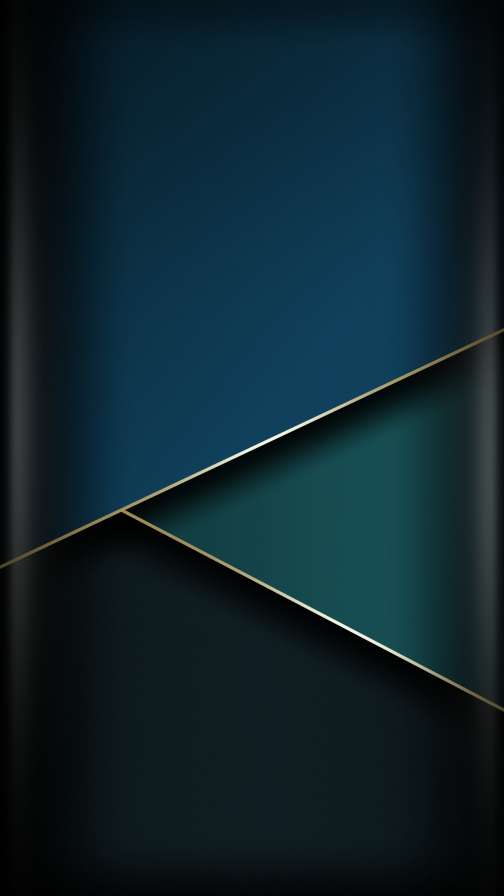
Give the GLSL for this background, as a Shadertoy shader.

```glsl
// Three dark panels (blue, teal, charcoal) divided by two polished gold seams.
// Signed line distances select the panels and cast soft shadows below each seam;
// side fades and lopsided vertical glows make the canvas look like curved glass.

// Layout, in units of the canvas height
const float ASPECT = 0.5625;
const vec2 SEAM_LEFT = vec2(0.0, 0.367);
const vec2 SEAM_RIGHT = vec2(0.5625, 0.632);
const vec2 FORK = vec2(0.1354, 0.4308);
const vec2 FORK_END = vec2(0.5625, 0.2075);
const float SEAM_HALF_WIDTH = 0.0018;
const float SHADOW_REACH = 0.058;
const float LEFT_GLOW_X = 0.019;
const float RIGHT_GLOW_X = 0.547;

// Colours
const vec3 BLUE_DEEP = vec3(0.030, 0.125, 0.175);
const vec3 BLUE_BRIGHT = vec3(0.062, 0.250, 0.355);
const vec3 TEAL_DEEP = vec3(0.070, 0.245, 0.265);
const vec3 TEAL_BRIGHT = vec3(0.090, 0.305, 0.325);
const vec3 CHARCOAL = vec3(0.060, 0.113, 0.130);
const vec3 SILVER = vec3(0.225, 0.235, 0.235);
const vec3 GOLD = vec3(0.62, 0.55, 0.34);
const vec3 SHINE = vec3(0.96, 0.97, 0.90);
const float GRAIN = 0.006;

float hash(vec2 p) {
    return fract(sin(dot(p, vec2(127.1, 311.7))) * 43758.5453);
}

float bell(float x, float width) {
    return exp(-x * x / (width * width));
}

// Signed distance to the line a-b, positive above it when b lies to the right
float lineSide(vec2 p, vec2 a, vec2 b) {
    vec2 d = normalize(b - a);
    return d.x * (p.y - a.y) - d.y * (p.x - a.x);
}

// Shadow below a seam: black at contact, clear at full reach
float shadow(float depth) {
    return mix(0.10, 1.0, smoothstep(0.002, SHADOW_REACH, depth));
}

// Gold strip with a bright stretch around shineX and dim ends
vec3 drawSeam(vec3 color, float side, float x, float shineX, float pixel) {
    float cover = 1.0 - smoothstep(-0.7 * pixel, 0.7 * pixel, abs(side) - SEAM_HALF_WIDTH);
    float ends = smoothstep(-0.08, 0.15, x) * (1.0 - smoothstep(0.43, 0.64, x));
    vec3 metal = mix(GOLD, SHINE, bell(x - shineX, 0.10)) * mix(0.35, 1.0, ends);
    return mix(color, metal, cover * mix(0.8, 1.0, ends));
}

// Narrow falloff on the outer side, wide falloff on the inner side
float edgeGlow(float inward) {
    return inward < 0.0 ? bell(inward, 0.010) : 0.65 * bell(inward, 0.017) + 0.35 * bell(inward, 0.045);
}

void mainImage(out vec4 fragColor, in vec2 fragCoord) {
    vec2 uv = fragCoord / iResolution.xy;
    vec2 p = uv * vec2(ASPECT, 1.0);
    float pixel = 1.0 / iResolution.y;

    float upper = lineSide(p, SEAM_LEFT, SEAM_RIGHT);
    float lower = lineSide(p, FORK, FORK_END);

    // Panels
    float blueLight = clamp(0.95 - 1.35 * (p.y - 0.46) + 1.7 * (p.x - 0.20), 0.0, 1.0);
    vec3 blue = mix(BLUE_DEEP, BLUE_BRIGHT, blueLight);
    blue *= mix(1.0, 0.82, smoothstep(0.62, 1.0, p.y));
    vec3 teal = mix(TEAL_DEEP, TEAL_BRIGHT, smoothstep(0.20, 0.42, p.x));
    teal *= shadow(-upper);
    vec3 charcoal = CHARCOAL * shadow(-upper) * shadow(-lower);
    charcoal *= mix(0.75, 1.0, bell(p.x - 0.29, 0.20));

    vec3 color = mix(charcoal, teal, smoothstep(-pixel, pixel, lower));
    color = mix(color, blue, smoothstep(-pixel, pixel, upper));

    // Dark rounded sides, top and bottom
    float leftFade = smoothstep(0.015, 0.155, p.x);
    float rightFade = 1.0 - smoothstep(0.425, 0.555, p.x);
    float endFade = smoothstep(-0.03, 0.07, p.y) * (1.0 - 0.35 * smoothstep(0.94, 1.0, p.y));
    color *= mix(0.04, 1.0, leftFade) * mix(0.12, 1.0, rightFade) * endFade;

    // Silver reflections along both sides
    float leftGlow = edgeGlow(p.x - LEFT_GLOW_X) * bell(p.y - 0.53, 0.30);
    float rightGlow = edgeGlow(RIGHT_GLOW_X - p.x) * bell(p.y - 0.49, 0.29);
    color += SILVER * (0.95 * leftGlow + 1.05 * rightGlow);

    // Seams; the lower one starts at the fork
    if (p.x > FORK.x && upper < 0.0) {
        color = drawSeam(color, lower, p.x, 0.39, pixel);
    }
    color = drawSeam(color, upper, p.x, 0.30, pixel);

    // Fine grain hides gradient banding
    color += GRAIN * (hash(floor(uv * vec2(288.0, 512.0))) - 0.5);
    fragColor = vec4(clamp(color, 0.0, 1.0), 1.0);
}
```
